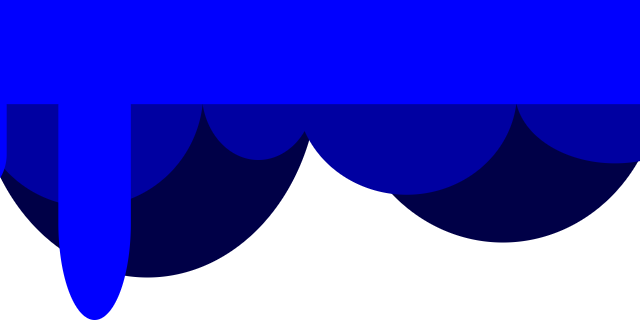
A WebGL 2 fragment shader for this background:

```glsl
#version 300 es
precision highp float;

// Flat paint dripping from a band along the top edge, in three blue layers
// over white. Each drop is a column with a half-ellipse tip, drawn from an
// approximate distance; the layers are stacked from back to front.

uniform vec2 u_resolution;
out vec4 outColor;

// Lengths are in canvas heights, origin at the lower left.
const vec3 PAPER = vec3(1.0);
const vec3 DEEP = vec3(0.0, 0.0, 0.28);
const vec3 MIDDLE = vec3(0.0, 0.0, 0.63);
const vec3 BRIGHT = vec3(0.0, 0.0, 1.0);

const float BAND_BOTTOM = 0.6745;
const float DEEP_Y = 0.7786;
const float MIDDLE_Y = 0.7135;

// Drops: centre x, centre y, half width, tip length.
const vec4 DEEP_DROPS[2] = vec4[](
    vec4(0.4609, DEEP_Y, 0.5365, 0.6458),
    vec4(1.5716, DEEP_Y, 0.4974, 0.5365));
const vec4 MIDDLE_DROPS[4] = vec4[](
    vec4(0.2786, MIDDLE_Y, 0.3568, 0.3594),
    vec4(0.8073, MIDDLE_Y, 0.1771, 0.2135),
    vec4(1.2708, MIDDLE_Y, 0.3451, 0.3221),
    vec4(1.9219, MIDDLE_Y, 0.3125, 0.2240));
const vec4 BRIGHT_DROPS[2] = vec4[](
    vec4(-0.0924, 0.5182, 0.1133, 0.1302),
    vec4(0.2956, 0.3021, 0.1133, 0.3021));

// Signed distance to a drop: straight sides above its centre, ellipse below.
float dropDistance(vec2 p, vec4 drop) {
    vec2 q = vec2(p.x - drop.x, min(p.y - drop.y, 0.0));
    vec2 radii = drop.zw;
    float k = length(q / radii);
    float slope = length(q / (radii * radii));
    return k * (k - 1.0) / max(slope, 1e-4);
}

// Coverage of the inside of a shape, smoothed over one pixel.
float coverage(float dist) {
    return clamp(0.5 - dist * u_resolution.y, 0.0, 1.0);
}

void main() {
    vec2 p = gl_FragCoord.xy / u_resolution.y;
    vec3 color = PAPER;

    // Back layer: wide, dark drops
    for (int i = 0; i < DEEP_DROPS.length(); i++)
        color = mix(color, DEEP, coverage(dropDistance(p, DEEP_DROPS[i])));

    // Middle layer: scallops
    for (int i = 0; i < MIDDLE_DROPS.length(); i++)
        color = mix(color, MIDDLE, coverage(dropDistance(p, MIDDLE_DROPS[i])));

    // Front layer: band and narrow drips
    float front = BAND_BOTTOM - p.y;
    for (int i = 0; i < BRIGHT_DROPS.length(); i++)
        front = min(front, dropDistance(p, BRIGHT_DROPS[i]));
    color = mix(color, BRIGHT, coverage(front));

    outColor = vec4(color, 1.0);
}
```
